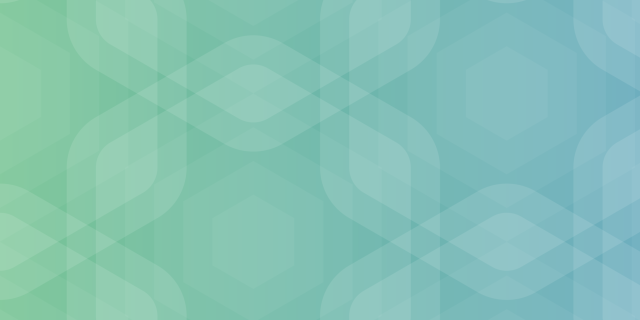
Reproduce this background procedurally as a WebGL 1 fragment shader.

```glsl
precision highp float;
// Translucent nested hexagons on a staggered lattice over a green to blue gradient.
// Every lattice cell stacks evenly spaced contours of one hexagon distance field:
// outward contours have round corners and overlap, inward ones stay sharp.
uniform vec2 u_resolution;

// Signed distance to a hexagon with vertical left and right sides.
float hexagon(vec2 p, float apothem) {
  const vec3 k = vec3(-0.866025, 0.5, 0.577350);
  p = abs(p.yx);
  p -= 2.0 * min(dot(k.xy, p), 0.0) * k.xy;
  p -= vec2(clamp(p.x, -k.z * apothem, k.z * apothem), apothem);
  return length(p) * sign(p.y);
}

// Base gradient from left to right, t in 0..1.
vec3 gradient(float t) {
  vec3 green = vec3(0.34, 0.71, 0.48);
  vec3 teal = vec3(0.28, 0.645, 0.575);
  vec3 blue = vec3(0.28, 0.60, 0.68);
  return t < 0.5 ? mix(green, teal, t * 2.0) : mix(teal, blue, t * 2.0 - 1.0);
}

void main() {
  vec2 p = gl_FragCoord.xy / u_resolution.y;
  float pixel = 1.0 / u_resolution.y;
  float transmission = 1.0;

  // Lattice: odd columns are shifted down by half a row.
  for (int column = 0; column < 4; column++) {
    for (int row = -1; row < 2; row++) {
      float c = float(column);
      vec2 center = vec2(0.7917 * c, 0.708 - 0.4635 * mod(c, 2.0) + 0.927 * float(row));
      float d = hexagon(p - center, 0.401);

      // Contours from the widest to the smallest; the two widest are stronger.
      for (int layer = 0; layer < 6; layer++) {
        float n = float(layer);
        float edge = d - 0.0911 * (2.0 - n);
        float opacity = layer < 2 ? 0.11 : 0.045;
        transmission *= 1.0 - opacity * (1.0 - smoothstep(-0.7 * pixel, 0.7 * pixel, edge));
      }
    }
  }

  // White veils over the gradient.
  vec3 color = mix(vec3(1.0), gradient(gl_FragCoord.x / u_resolution.x), transmission);
  gl_FragColor = vec4(color, 1.0);
}
```
